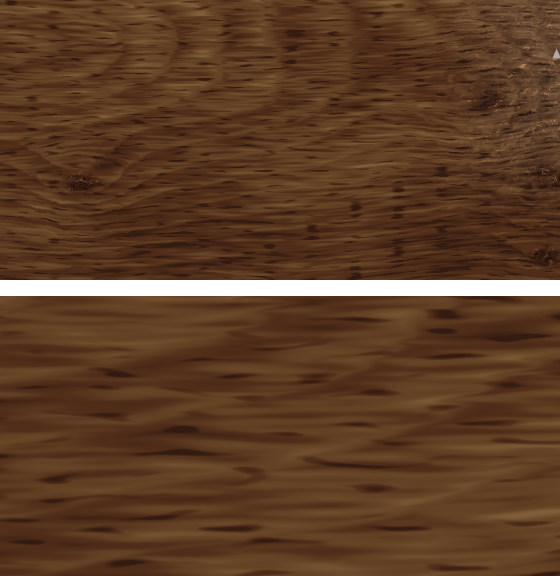
Top: the whole. Bottom: its middle third, enlarged.
Reproduce this texture procedurally as a Shadertoy shader.

```glsl
#define RING_COUNT 15.0
#define RING_CONTRAST 0.34
#define RING_CENTRE vec2(0.0, 0.83)
#define RING_STRETCH 3.2
#define JAGGEDNESS 0.09
#define FIBRE_CONTRAST 0.55
#define PORE_DEPTH 0.55
#define DARK_WOOD vec3(0.200, 0.105, 0.065)
#define RED_WOOD vec3(0.315, 0.178, 0.098)
#define GOLD_WOOD vec3(0.390, 0.258, 0.143)
#define PALE_WOOD vec3(0.500, 0.370, 0.225)
#define GLOSS vec3(0.440, 0.320, 0.245)

// Knots: centre and radius
const vec3 knots[4] = vec3[4](
    vec3(1.74, 0.64, 0.085), vec3(0.29, 0.35, 0.070),
    vec3(1.96, 0.37, 0.085), vec3(1.95, 0.08, 0.060));

vec2 gradientAt(vec2 cell) {
    float angle = 6.2832 * fract(sin(dot(cell, vec2(127.1, 311.7))) * 43758.5);
    return vec2(cos(angle), sin(angle));
}

float noise(vec2 p) {
    vec2 i = floor(p), f = fract(p);
    vec2 u = f * f * f * (f * (f * 6.0 - 15.0) + 10.0);
    vec2 e = vec2(1.0, 0.0);
    float low = mix(dot(gradientAt(i), f),
                    dot(gradientAt(i + e.xy), f - e.xy), u.x);
    float high = mix(dot(gradientAt(i + e.yx), f - e.yx),
                     dot(gradientAt(i + e.xx), f - e.xx), u.x);
    return mix(low, high, u.y);
}

float fractalNoise(vec2 p) {
    float sum = 0.0, amplitude = 1.0;
    for (int i = 0; i < 3; i++) {
        sum += amplitude * noise(p);
        p = p * 2.03 + 17.3;
        amplitude *= 0.55;
    }
    return sum;
}

vec3 woodColour(float tone) {
    vec3 c = mix(DARK_WOOD, RED_WOOD, smoothstep(0.0, 0.4, tone));
    c = mix(c, GOLD_WOOD, smoothstep(0.38, 0.68, tone));
    return mix(c, PALE_WOOD, smoothstep(0.65, 1.05, tone));
}

void mainImage(out vec4 fragColor, in vec2 fragCoord) {
    vec2 p = fragCoord / iResolution.y;

    // Knots swell the rings, bend the fibres and darken the wood
    float swell = 0.0, bend = 0.0, knotDark = 0.0;
    float rough = fractalNoise(p * vec2(16.0, 24.0));
    for (int i = 0; i < 4; i++) {
        vec2 d = (p - knots[i].xy) * vec2(0.85, 1.0);
        float radius = knots[i].z;
        float reach = length(d) + 0.35 * radius * rough;
        float near = exp(-reach * reach / (5.0 * radius * radius));
        swell += near * radius;
        bend += near * d.y;
        float core = 1.0 - smoothstep(0.25 * radius, 0.95 * radius, reach);
        knotDark = max(knotDark, core);
    }

    // Fibres run along x and climb gently toward the right
    vec2 grain = p;
    grain.y += 0.03 * noise(p * vec2(1.4, 3.0)) - 0.45 * bend;
    grain.y -= 0.07 * smoothstep(0.9, 2.0, p.x) * (1.0 - p.y);
    float coarse = noise(grain * vec2(3.5, 48.0));
    float fine = noise(grain * vec2(9.0, 105.0) + 31.0);
    float fibre = 0.6 * coarse + 0.65 * fine;

    // Long nested growth rings with a jagged outer edge
    vec2 q = p - RING_CENTRE;
    q.x += JAGGEDNESS * fibre;
    q.x /= RING_STRETCH;
    q = pow(abs(q), vec2(2.3));
    float ringRadius = pow(q.x + q.y, 1.0 / 2.3);
    ringRadius += 0.045 * noise(p * vec2(1.6, 3.5) + 5.0);
    ringRadius += 0.010 * noise(p * vec2(5.0, 14.0)) - 1.7 * swell;
    float phase = fract(ringRadius * RING_COUNT);
    float ring = phase - smoothstep(0.82, 1.0, phase) - 0.42;

    // Tone from rings, fibres, broad patches and dark pores
    float tone = 0.53 + RING_CONTRAST * ring + FIBRE_CONTRAST * fibre;
    tone += 0.32 * noise(p * vec2(1.3, 3.2) + 9.0) + 0.26 * (p.y - 0.5);
    float pores = noise(grain * vec2(13.0, 85.0) + 73.0);
    tone -= PORE_DEPTH * smoothstep(0.18, 0.55, pores);
    tone -= 0.5 * knotDark * (0.75 + 0.8 * rough);
    vec3 colour = woodColour(tone);

    // Greyish sheen and wrinkles toward the right edge and over knots
    float sheen = smoothstep(1.45, 2.0, p.x) * smoothstep(0.1, 0.6, p.y);
    float wrinkle = fractalNoise(p * vec2(34.0, 40.0) + 3.0 * rough);
    colour = mix(colour, GLOSS * (0.4 + 0.75 * tone), 0.55 * sheen);
    float rugged = max(0.8 * sheen, knotDark);
    colour += GLOSS * rugged * (0.28 * wrinkle
            + 0.45 * smoothstep(0.3, 0.75, wrinkle));

    // Small pale chip at the right edge
    vec2 chip = p - vec2(1.988, 0.808);
    float chipEdge = max(abs(chip.x) + 0.45 * chip.y - 0.008, -chip.y - 0.016);
    float chipMask = 1.0 - smoothstep(-0.003, 0.003, chipEdge);
    colour = mix(colour, vec3(0.70, 0.67, 0.66), chipMask);

    fragColor = vec4(clamp(colour, 0.0, 1.0), 1.0);
}
```
